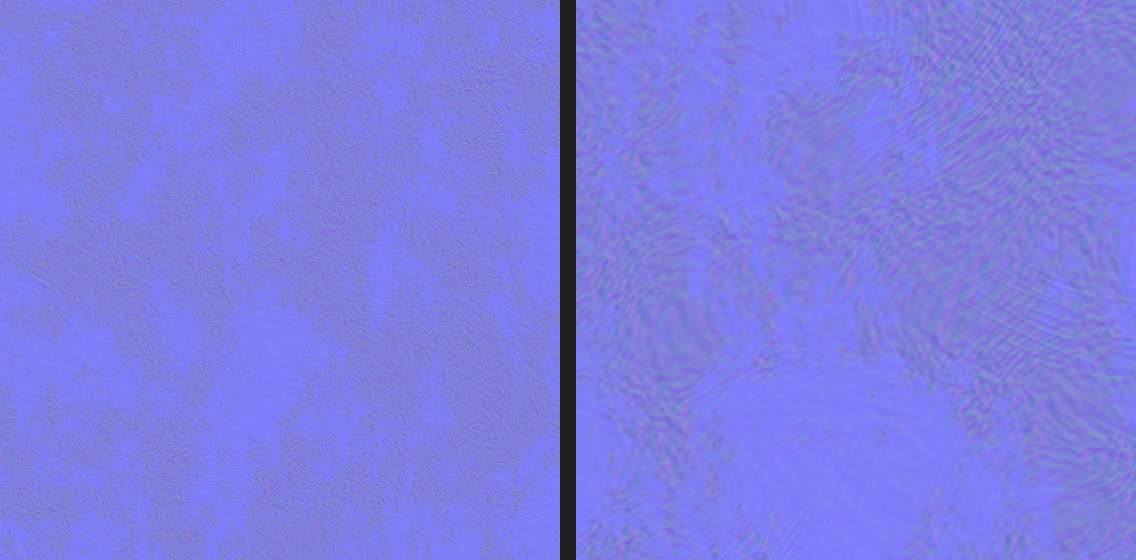
Left: the whole. Right: its middle third, enlarged.
Reproduce this texture map procedurally as a Shadertoy shader.

```glsl
float hash(vec2 cell) {
    uvec2 k = uvec2(ivec2(cell) + 4096) * uvec2(1597u, 3571u);
    uint n = (k.x ^ (k.y << 7)) * 668265u;
    n = (n ^ (n >> 15)) * 2246822u;
    n = (n ^ (n >> 13)) * 326648u + n;
    return float((n ^ (n >> 16)) & 65535u) / 65536.0;
}

float corner(vec2 cell, vec2 offset) {
    float angle = 6.2832 * hash(cell);
    return dot(vec2(cos(angle), sin(angle)), offset);
}

float gradientNoise(vec2 p) {
    vec2 i = floor(p), f = p - i;
    vec2 u = f * f * f * (f * (f * 6.0 - 15.0) + 10.0);
    vec2 e = vec2(1, 0);
    return mix(mix(corner(i, f), corner(i + e, f - e), u.x),
               mix(corner(i + e.yx, f - e.yx), corner(i + 1.0, f - 1.0), u.x), u.y);
}

// Worn patches: broken, upright islands of coarse plaster
float roughness(vec2 p) {
    float sum = 0.0, gain = 0.42;
    vec2 q = p * vec2(5.0, 3.8) + 7.3;
    for (int i = 0; i < 6; i++) {
        sum += gain * gradientNoise(q);
        q = q * 2.03 + 11.7;
        gain *= 0.82;
    }
    sum += 0.22 * gradientNoise(p * vec2(95.0, 18.0));
    sum += 0.22 * gradientNoise(p * vec2(160.0, 130.0));
    return smoothstep(-0.23, 0.13, sum);
}

// Curved trowel strokes, each a band of thin concentric scratches
float strokes(vec2 p) {
    float height = 0.0;
    for (int i = 0; i < 44; i++) {
        float id = float(i);
        vec2 q = p - vec2(hash(vec2(id, 1)), hash(vec2(id, 2))) * 1.4 + 0.2;
        float radius = mix(0.08, 0.4, hash(vec2(id, 3)));
        float turn = 6.2832 * hash(vec2(id, 4));
        float c = cos(turn), s = sin(turn);
        q = mat2(c, -s, s, c) * q;
        float across = length(q) - radius;
        float along = atan(q.y, q.x);
        float band = (1.0 - smoothstep(0.01, 0.06, abs(across)))
                   * (1.0 - smoothstep(0.2, 0.8, abs(along)));
        if (band > 0.0) {
            float groove = gradientNoise(vec2(across * 130.0, along * radius * 13.0) + id * 9.0);
            height += band * (0.16 - min(abs(groove), 0.16)) * 4.0;
        }
    }
    return height;
}

// Relief: fine grain of wandering direction, creases, lumps and strokes
float relief(vec2 p, float rough) {
    vec2 w = p + 0.025 * vec2(gradientNoise(p * 14.0), gradientNoise(p * 14.0 + 40.0));
    vec2 d = vec2(w.x + w.y, w.x - w.y) * 0.7071;
    float grain = 0.8 * gradientNoise(d * vec2(170.0, 225.0) + 3.1)
                + 0.7 * gradientNoise(w * vec2(120.0, 85.0) + 21.4);
    float crease = abs(gradientNoise(d * vec2(45.0, 80.0) + 9.7));
    float lumps = gradientNoise(w * 48.0 + 5.2);
    return grain * mix(0.17, 0.9, rough) - crease * mix(0.35, 0.7, rough)
         + 0.35 * lumps + 0.55 * strokes(p);
}

void mainImage(out vec4 fragColor, in vec2 fragCoord) {
    vec2 p = fragCoord / iResolution.y;
    float rough = roughness(p);

    // Tilt of the surface by finite differences
    vec2 e = vec2(1.0 / 512.0, 0);
    float h = relief(p, rough);
    vec2 tilt = -0.15 * vec2(relief(p + e, rough) - h, relief(p + e.yx, rough) - h);

    // Encode as a normal, dulled where coarse and on faces turned up-left
    float blue = 0.976 - 0.125 * rough - 1.5 * dot(tilt, tilt) + 0.42 * (tilt.x - tilt.y);
    fragColor = vec4(vec2(0.497, 0.496) + tilt, min(blue, 0.99), 1.0);
}
```
